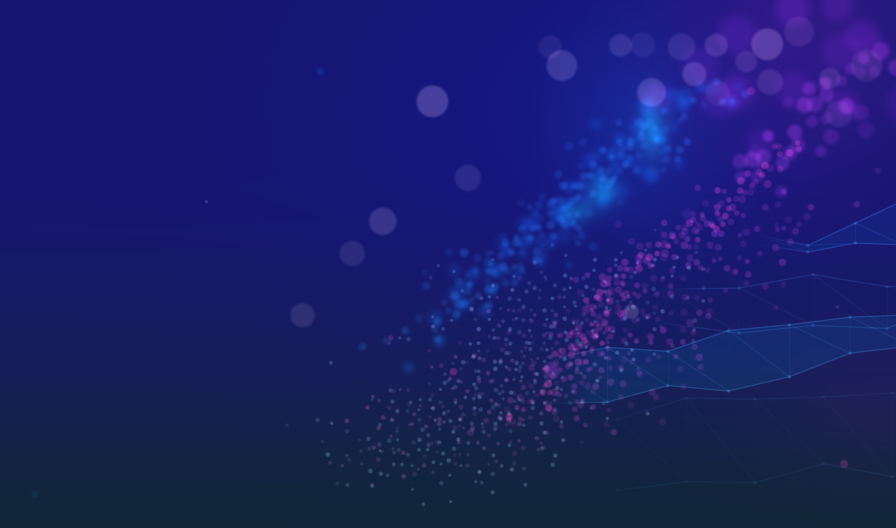
Give the GLSL for this background, as a Shadertoy shader.

```glsl
vec3 hash3(vec2 cell, float seed) {
    vec3 q = fract(vec3(cell.xyx + seed * 7.31) * vec3(0.1031, 0.1030, 0.0973));
    q += dot(q, q.yxz + 33.33);
    return fract((q.xxy + q.yzz) * q.zyx);
}

float glow(vec2 p, vec2 center, vec2 size) {
    vec2 d = (p - center) / size;
    return exp(-dot(d, d));
}

float disc(vec2 p, vec2 center, float radius, float blur) {
    return 1.0 - smoothstep(radius - blur, radius + blur, length(p - center));
}

float segment(vec2 p, vec2 a, vec2 b, float width) {
    vec2 ab = b - a;
    float t = clamp(dot(p - a, ab) / dot(ab, ab), 0.0, 1.0);
    return 1.0 - smoothstep(0.0, width, length(p - a - ab * t));
}

// Density of a slanted stream; path holds start x, slope, bend and width
float stream(vec2 p, vec4 path, vec2 span) {
    float bend = path.z * exp(-pow((p.y - 0.46) / 0.11, 2.0));
    float offset = (p.x - path.x - path.y * p.y + bend) / path.w;
    float low = smoothstep(span.x - 0.08, span.x + 0.08, p.y);
    float high = 1.0 - smoothstep(span.y - 0.08, span.y + 0.08, p.y);
    return exp(-offset * offset) * low * high;
}

// Random discs in a grid, kept where the stream is dense
float scatter(vec2 p, float cells, float radius, float blur, vec4 path, vec2 span, float seed) {
    vec2 home = floor(p * cells);
    float sum = 0.0;
    for (int j = -1; j <= 1; j++) {
        for (int i = -1; i <= 1; i++) {
            vec2 cell = home + vec2(i, j);
            vec3 rnd = hash3(cell, seed);
            vec2 center = (cell + 0.1 + 0.8 * rnd.xy) / cells;
            float kept = step(rnd.z, stream(center, path, span));
            float size = radius * (0.6 + 0.4 * fract(rnd.x * 17.0));
            float power = 0.35 + 0.65 * fract(rnd.y * 23.0);
            sum += kept * power * disc(p, center, size, blur);
        }
    }
    return sum;
}

vec2 knot(float index, vec2 line, float spacing, float seed) {
    float jitter = hash3(vec2(index, 3.0), seed).x - 0.5;
    float x = index * spacing;
    return vec2(x, line.x + line.y * x + 0.05 * jitter);
}

// Linked ribbon between two jagged edges: x = lines and nodes, y = fill
vec2 mesh(vec2 p, vec2 upper, vec2 lower, float spacing, float start, float seed, float px) {
    float index = floor(p.x / spacing);
    float t = fract(p.x / spacing);
    vec2 a = knot(index, upper, spacing, seed);
    vec2 b = knot(index + 1.0, upper, spacing, seed);
    vec2 c = knot(index, lower, spacing, seed + 5.0);
    vec2 d = knot(index + 1.0, lower, spacing, seed + 5.0);
    float width = max(0.0025, 1.2 * px);
    float lines = max(segment(p, a, b, width), segment(p, c, d, width));
    lines = max(lines, 0.4 * segment(p, a, d, width));
    lines = max(lines, 0.3 * segment(p, a, c, width));
    float nodes = disc(p, a, 0.003, px) + disc(p, b, 0.003, px)
                + disc(p, c, 0.003, px) + disc(p, d, 0.003, px);
    float fill = smoothstep(-px, px, mix(a.y, b.y, t) - p.y)
               * smoothstep(-px, px, p.y - mix(c.y, d.y, t));
    return vec2(lines + nodes, fill) * smoothstep(start, start + 0.15, p.x);
}

vec3 backdrop(vec2 p) {
    vec3 color = mix(vec3(0.065, 0.148, 0.225), vec3(0.085, 0.115, 0.35), smoothstep(0.0, 0.36, p.y));
    color = mix(color, vec3(0.085, 0.083, 0.44), smoothstep(0.24, 0.68, p.y));
    color += vec3(0.0, 0.005, 0.06) * glow(p, vec2(1.08, 0.8), vec2(0.5, 0.4));
    color += vec3(0.0, 0.06, 0.08) * glow(p, vec2(1.2, 0.76), vec2(0.14, 0.18));
    color += vec3(0.10, 0.015, 0.07) * glow(p, vec2(1.52, 0.94), vec2(0.25, 0.26));
    color += vec3(0.035, 0.0, 0.02) * glow(p, vec2(1.68, 0.22), vec2(0.25, 0.15));
    return color;
}

void mainImage(out vec4 fragColor, in vec2 fragCoord) {
    vec2 p = fragCoord / iResolution.y;
    float px = 1.0 / iResolution.y;
    vec3 color = backdrop(p);

    // Ribbons of linked points
    vec2 ribbon = mesh(p, vec2(0.162, 0.15), vec2(0.116, 0.12), 0.115, 1.02, 1.0, px);
    vec2 crest = mesh(p, vec2(0.143, 0.27), vec2(0.535, 0.0), 0.09, 1.42, 2.0, px);
    vec2 veil = mesh(p, vec2(0.43, 0.03), vec2(0.25, 0.09), 0.14, 1.22, 3.0, px);
    vec2 floorNet = mesh(p, vec2(0.1, 0.1), vec2(-0.05, 0.1), 0.13, 1.1, 4.0, px);
    color += vec3(-0.01, 0.055, 0.06) * ribbon.y + vec3(-0.01, 0.04, 0.05) * crest.y;
    color += vec3(0.05, 0.13, 0.15) * (ribbon.x + crest.x + 0.6 * veil.x + 0.3 * floorNet.x);

    // Blue stream with cyan hot spots
    vec4 bluePath = vec4(0.405, 1.1, 0.0, 0.07);
    color += vec3(0.0, 0.10, 0.16) * scatter(p, 32.0, 0.015, 0.010, bluePath, vec2(0.36, 0.86), 11.0);
    color += vec3(0.02, 0.11, 0.15) * scatter(p, 55.0, 0.008, 0.005, bluePath, vec2(0.38, 0.8), 12.0);
    float hot = glow(p, vec2(1.14, 0.637), vec2(0.028, 0.03));
    hot += glow(p, vec2(1.235, 0.755), vec2(0.025, 0.05));
    hot += 0.8 * glow(p, vec2(1.09, 0.597), vec2(0.03, 0.02));
    color += vec3(0.0, 0.25, 0.22) * hot;

    // Magenta stream, crisp below and blurred above
    vec4 pinkPath = vec4(0.79, 0.965, 0.07, 0.04);
    vec4 strayPath = vec4(0.86, 0.965, 0.03, 0.13);
    vec2 pinkSpan = vec2(0.26, 0.68);
    color += vec3(0.30, 0.06, 0.15) * scatter(p, 68.0, 0.0075, 1.2 * px, pinkPath, pinkSpan, 21.0);
    color += vec3(0.20, 0.05, 0.13) * scatter(p, 42.0, 0.007, 1.2 * px, strayPath, vec2(0.2, 0.62), 22.0);
    color += vec3(0.20, 0.06, 0.16) * scatter(p, 34.0, 0.016, 0.006, vec4(0.79, 0.965, 0.0, 0.06), vec2(0.65, 0.92), 23.0);

    // Fine dust near the foot of the streams
    vec4 dustPath = vec4(0.70, 0.9, 0.0, 0.17);
    color += vec3(0.16, 0.20, 0.20) * scatter(p, 52.0, 0.0042, px, dustPath, vec2(0.1, 0.5), 31.0);
    color += vec3(0.20, 0.08, 0.13) * scatter(p, 45.0, 0.0045, px, dustPath, vec2(0.12, 0.42), 32.0);

    // Large soft lights in the upper right
    vec4 lightPath = vec4(1.38, 0.0, 0.0, 0.24);
    color += vec3(0.15, 0.12, 0.10) * scatter(p, 15.0, 0.031, 0.004, lightPath, vec2(0.82, 0.94), 41.0);
    color += vec3(0.14, 0.02, 0.13) * scatter(p, 13.0, 0.036, 0.016, vec4(0.85, 0.75, 0.0, 0.14), vec2(0.76, 1.2), 42.0);

    // Lone lights drifting left
    float lone = disc(p, vec2(0.819, 0.808), 0.030, 0.004);
    lone += 0.75 * disc(p, vec2(1.064, 0.876), 0.029, 0.004);
    lone += 0.7 * disc(p, vec2(0.725, 0.581), 0.026, 0.004);
    lone += 0.45 * disc(p, vec2(0.886, 0.663), 0.025, 0.004);
    lone += 0.45 * disc(p, vec2(0.667, 0.520), 0.024, 0.004);
    lone += 0.5 * disc(p, vec2(0.573, 0.403), 0.023, 0.004);
    lone += 0.9 * disc(p, vec2(1.453, 0.916), 0.030, 0.004);
    lone += 0.8 * disc(p, vec2(1.196, 0.410), 0.014, 0.003);
    color += vec3(0.19, 0.16, 0.13) * lone;

    fragColor = vec4(clamp(color, 0.0, 1.0), 1.0);
}
```
